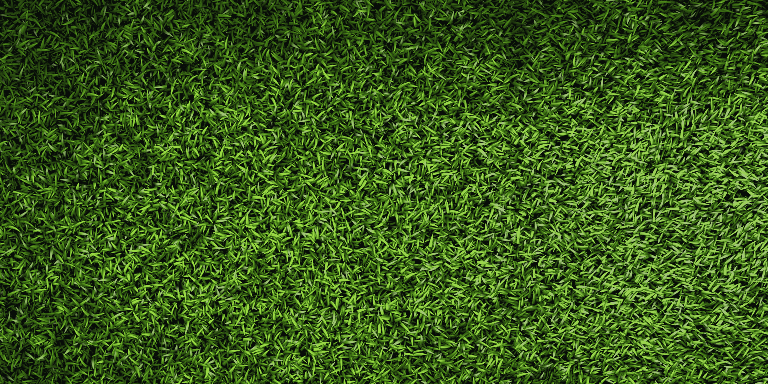
Give the GLSL for this texture, as a Shadertoy shader.

```glsl
vec3 hash3(vec2 p) {
    vec3 q = fract(p.xyx * vec3(0.1031, 0.1030, 0.0973));
    q += dot(q, q.yxz + 33.33);
    return fract((q.xxy + q.yzz) * q.zyx);
}

float cornerSlope(vec2 cell, vec2 offset) {
    return dot(hash3(cell).xy * 2.0 - 1.0, offset);
}

float gradientNoise(vec2 p) {
    vec2 i = floor(p), f = fract(p);
    vec2 u = f * f * (3.0 - 2.0 * f);
    vec2 e = vec2(1.0, 0.0);
    return mix(mix(cornerSlope(i, f), cornerSlope(i + e, f - e), u.x),
               mix(cornerSlope(i + e.yx, f - e.yx), cornerSlope(i + 1.0, f - 1.0), u.x), u.y);
}

// Dark soil through deep green to sunlit green
vec3 grassRamp(float tone) {
    float t = clamp(tone, 0.0, 1.2) * 4.0;
    vec3 color = mix(vec3(0.03, 0.05, 0.03), vec3(0.14, 0.25, 0.06), clamp(t, 0.0, 1.0));
    color = mix(color, vec3(0.21, 0.39, 0.07), clamp(t - 1.0, 0.0, 1.0));
    color = mix(color, vec3(0.31, 0.54, 0.10), clamp(t - 2.0, 0.0, 1.0));
    return mix(color, vec3(0.47, 0.71, 0.19), clamp(t - 3.0, 0.0, 1.8));
}

void mainImage(out vec4 fragColor, in vec2 fragCoord) {
    vec2 uv = fragCoord / iResolution.xy;
    vec2 p = fragCoord / iResolution.y;
    float cellSize = 0.0225;
    float pixel = 1.0 / (iResolution.y * cellSize);

    // Broad light, with shaded top and left and a sheen at the right
    vec2 fromSheen = (uv - vec2(0.93, 0.42)) * vec2(3.0, 2.6);
    float sheen = exp(-dot(fromSheen, fromSheen));
    float light = (1.06 - 0.48 * smoothstep(0.55, 1.05, uv.y)) * (0.76 + 0.3 * smoothstep(0.0, 0.35, uv.x));
    light *= 1.0 - 0.12 * (1.0 - smoothstep(0.0, 0.2, uv.y));
    light += 0.16 * sheen + 0.25 * gradientNoise(p * 4.0) + 0.3 * gradientNoise(p * 13.0);
    float clump = 0.4 * gradientNoise(p * 27.0 + 5.0);

    float lean = 0.35 + 1.3 * gradientNoise(p * 5.0 + 7.0);
    float spread = mix(3.1, 1.9, smoothstep(0.3, 1.0, uv.x));
    float tone = 0.03 + 0.08 * gradientNoise(p * 60.0);
    float pale = 0.0;

    // Stacked blades, from the lowest layer to the top
    for (int layer = 0; layer < 9; layer++) {
        float height = float(layer) / 8.0;
        vec2 q = p / cellSize + float(layer) * vec2(17.37, 41.71);
        for (int k = 0; k < 9; k++) {
            vec2 cell = floor(q) + vec2(k % 3, k / 3) - 1.0;
            vec3 place = hash3(cell + 3.0);
            vec3 look = hash3(cell + 71.0);

            float angle = lean + (place.z - 0.5) * spread + 3.14159 * step(0.6, look.z);
            vec2 along = vec2(cos(angle), sin(angle));
            vec2 d = q - cell - place.xy;
            float u = dot(d, along);
            float v = dot(d, vec2(-along.y, along.x)) + (look.y - 0.5) * 0.4 * u * u;

            float halfLength = mix(0.35, 0.8, look.x);
            float tip = clamp(u / halfLength * 0.5 + 0.5, 0.0, 1.0);
            float halfWidth = mix(0.11, 0.18, place.x) * (1.0 - 0.85 * tip * tip);
            float edge = max(abs(v) - halfWidth, abs(u) - halfLength);

            // Contact shadow, then the blade itself
            tone *= 1.0 - 0.4 * (1.0 - smoothstep(-0.05, 0.2, edge));
            float cover = clamp(0.5 - 1.4 * edge / pixel, 0.0, 1.0);
            float bladeTone = mix(0.2, 0.8, height) + (look.y - 0.5) * 0.65 + clump;
            bladeTone += (tip - 0.5) * 0.6 + 0.18 * clamp(v / halfWidth, -1.0, 1.0);
            float glint = step(0.91 - 0.16 * sheen, fract(look.z * 7.0 + look.x)) * smoothstep(0.15, 0.6, tip);
            tone = mix(tone, max(bladeTone, 0.0) * light, cover);
            pale = mix(pale, glint * smoothstep(0.2, 0.8, height), cover);
        }
    }

    // Hard sunlight: deep shadows and pale reflections
    tone = 0.53 + (tone - 0.49) * 1.3;
    vec3 color = grassRamp(tone);
    float shine = pale * clamp(light, 0.0, 1.0) + 0.4 * sheen * smoothstep(0.6, 1.1, tone);
    color = mix(color, vec3(0.64, 0.77, 0.48), clamp(shine, 0.0, 1.0));
    fragColor = vec4(color, 1.0);
}
```
